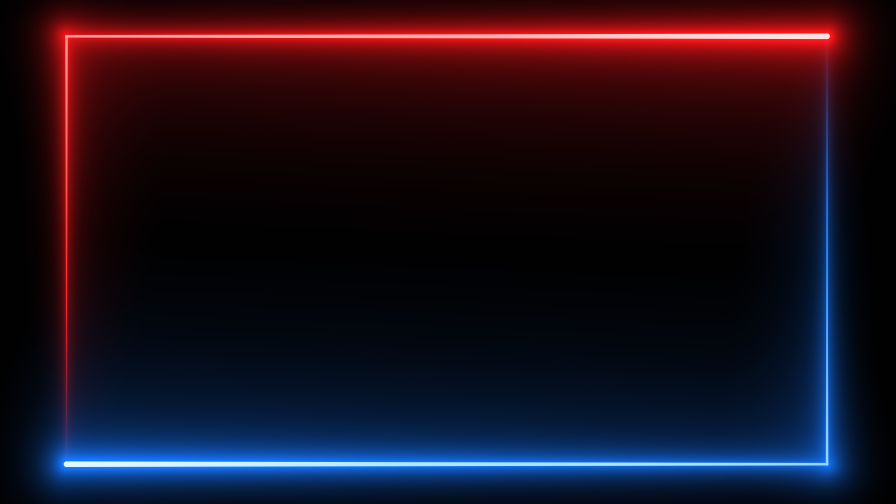
A Shadertoy shader for this background:

```glsl
// Neon rectangle on black: a red stroke over the top and left, a blue one over the bottom and right.

// Light of a straight tube from a to b whose power runs from powerA to powerB.
// Reach is the fade length of the wide glow, outside the distance beyond the frame.
// Returns x: coloured halo, y: hot core, z: power at the nearest point.
vec3 tube(vec2 p, vec2 a, vec2 b, float powerA, float powerB, float reach, float outside) {
    vec2 along = b - a;
    float t = clamp(dot(p - a, along) / dot(along, along), 0.0, 1.0);
    float d = length(p - a - along * t);
    float power = mix(powerA, powerB, t);
    float pixel = 1.0 / iResolution.y;

    float near = 0.8 * exp(-d / mix(0.008, 0.027, power)) * pow(power, 0.6);
    float wide = 0.5 * exp(-d / reach - outside / 0.085) * pow(power, 0.7);
    float halo = near + max(wide - 0.025, 0.0);

    float halfWidth = mix(0.0012, 0.0056, power * power);
    float core = clamp((halfWidth - d) / pixel + 0.5, 0.0, 1.0);
    return vec3(halo, core * smoothstep(0.0, 0.25, power), power);
}

// Stroke that starts bright at the top right, turns at the top left and fades downwards.
vec3 stroke(vec2 p, vec2 halfSize, vec3 tint, vec3 hot) {
    vec2 corner = vec2(-halfSize.x, halfSize.y);
    float outside = length(max(abs(p) - halfSize, 0.0));
    vec3 bar = tube(p, halfSize, corner, 1.0, 0.55, 0.15, outside);
    vec3 side = tube(p, corner, -halfSize, 0.55, 0.0, 0.085, outside);

    // Screen blend keeps the corner from doubling in brightness
    float halo = 1.0 - (1.0 - min(bar.x, 1.0)) * (1.0 - min(side.x, 1.0));
    vec3 light = tint * halo;

    // The core cools from its hot colour to the tint as power drops
    vec3 barCore = mix(tint, hot, smoothstep(0.1, 0.7, bar.z));
    vec3 sideCore = mix(tint, hot, smoothstep(0.1, 0.7, side.z));
    light = mix(light, max(light, sideCore), side.y);
    barCore = mix(barCore, vec3(1.0), 0.6 * smoothstep(0.75, 1.0, bar.z));
    return mix(light, max(light, barCore), bar.y);
}

void mainImage(out vec4 fragColor, in vec2 fragCoord) {
    // Frame centred slightly off the canvas middle, in units of canvas height
    vec2 p = fragCoord / iResolution.y;
    p.x += 0.5 * (16.0 / 9.0 - iResolution.x / iResolution.y);
    p -= vec2(0.8865, 0.5035);
    vec2 halfSize = vec2(0.7545, 0.4245);

    // The blue stroke is the red one turned by half a revolution
    vec3 red = stroke(p, halfSize, vec3(1.0, 0.08, 0.09), vec3(1.0, 0.68, 0.67));
    vec3 blue = stroke(-p, halfSize, vec3(0.08, 0.46, 1.0), vec3(0.66, 0.91, 1.0));

    vec3 color = vec3(0.004, 0.003, 0.006) + red + blue;
    fragColor = vec4(min(color, 1.0), 1.0);
}
```
